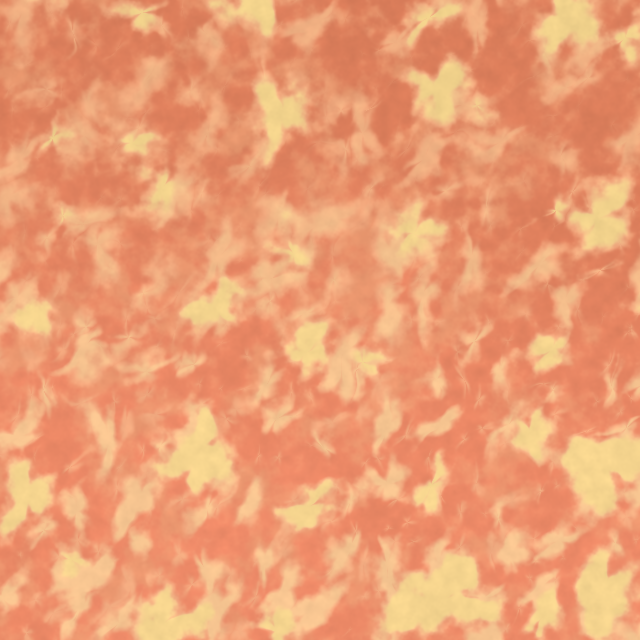
Give the GLSL for this texture, as a Shadertoy shader.

```glsl
// Mottled red stone with soft yellow star-shaped patches and slanting cream flecks.
// Jittered cells scatter the lobed patches, warped and frayed by layered noise;
// the ground is duller and softer at the top, pinker and busier at the bottom.

const vec3 BRICK  = vec3(0.870, 0.495, 0.360);
const vec3 CORAL  = vec3(0.945, 0.550, 0.415);
const vec3 CLAY   = vec3(0.910, 0.610, 0.445);
const vec3 SALMON = vec3(0.950, 0.665, 0.500);
const vec3 CREAM  = vec3(0.965, 0.770, 0.565);
const vec3 YELLOW = vec3(0.960, 0.830, 0.555);

const float PATCH_CELLS  = 5.5;   // cells across the canvas
const float STREAK_CELLS = 11.0;
const float FLECK_CELLS  = 19.0;
const float LEAN         = 1.05;  // main direction of flecks, radians
const float LEAN_SPREAD  = 1.5;
const float WARP         = 0.030; // bending of outlines, canvas units
const float FRAY         = 0.050; // roughness of outlines, canvas units
const float EDGE         = 0.011; // half width of soft outlines, canvas units

vec3 hash3(vec2 p) {
    vec3 q = fract(vec3(p.xyx) * vec3(0.1031, 0.1030, 0.0973));
    q += dot(q, q.yxz + 33.33);
    return fract((q.xxy + q.yzz) * q.zyx);
}

float valueNoise(vec2 p) {
    vec2 id = floor(p), f = fract(p);
    f = f * f * (3.0 - 2.0 * f);
    float low  = mix(hash3(id).x, hash3(id + vec2(1, 0)).x, f.x);
    float high = mix(hash3(id + vec2(0, 1)).x, hash3(id + vec2(1, 1)).x, f.x);
    return mix(low, high, f.y);
}

float layeredNoise(vec2 p) {
    float sum = 0.0, weight = 0.5;
    for (int i = 0; i < 3; i++) {
        sum += weight * valueNoise(p);
        p = mat2(1.6, 1.2, -1.2, 1.6) * p + 17.3;
        weight *= 0.5;
    }
    return sum / 0.875;
}

// Depth inside the nearest lobed blob in canvas units, negative outside.
float scatter(vec2 p, float cells, vec2 radii, float stretch, float seed) {
    vec2 grid = p * cells + seed;
    vec2 home = floor(grid);
    float best = -1.0;
    for (int y = -1; y <= 1; y++)
    for (int x = -1; x <= 1; x++) {
        vec2 cell = home + vec2(x, y);
        vec3 place = hash3(cell + seed);
        vec3 shape = hash3(cell + seed + 71.0);
        vec2 d = grid - cell - mix(vec2(0.1), vec2(0.9), place.xy);
        float turn = LEAN + LEAN_SPREAD * (place.z - 0.5);
        float c = cos(turn), s = sin(turn);
        d = vec2((c * d.x + s * d.y) / stretch, c * d.y - s * d.x);
        float angle = atan(d.y, d.x + 1e-5);
        float lobes = 1.0 + 0.20 * sin(3.0 * angle + 6.28 * shape.y)
                          + 0.16 * sin(5.0 * angle + 6.28 * shape.z);
        float radius = mix(radii.x, radii.y, shape.x) * lobes;
        best = max(best, radius - length(d));
    }
    return best / cells;
}

void mainImage(out vec4 fragColor, in vec2 fragCoord) {
    vec2 uv = fragCoord / iResolution.y;
    float top = smoothstep(0.25, 0.85, uv.y);

    // Warped coordinates and the noise that frays the outlines
    vec2 bend = vec2(layeredNoise(uv * 13.0), layeredNoise(uv * 13.0 + 40.0)) - 0.5;
    vec2 p = uv + 2.0 * WARP * bend;
    float rough = layeredNoise(uv * 27.0 + 9.0) - 0.5;
    float fine  = layeredNoise(uv * 60.0 + 23.0) - 0.5;
    float broad = layeredNoise(uv * 5.0 + 61.0) - 0.5;
    float fray  = FRAY * (rough + 0.3 * fine);

    // Scattered features, softer toward the top
    float soft = EDGE * mix(1.0, 1.35, top);
    float blob   = scatter(p, PATCH_CELLS, vec2(0.06, 0.34), 1.35, 3.0) + fray;
    float streak = scatter(p, STREAK_CELLS, vec2(0.07, 0.27), 2.1, 29.0) + 0.5 * fray;
    float fleck  = scatter(p, FLECK_CELLS, vec2(0.08, 0.25), 1.8, 53.0) + 0.3 * fray;
    float patchMask  = smoothstep(-soft, 2.2 * soft, blob);
    float streakMask = smoothstep(-soft, soft, streak + 0.012 * broad);
    float fleckMask  = smoothstep(-0.7 * soft, soft, fleck + 0.008 * broad);
    streakMask *= mix(0.92, 0.58, top);
    fleckMask  *= mix(0.70, 0.34, top);

    // Red ground with clay clouds
    float redness = 0.85 - 0.62 * top + 0.8 * broad + 0.6 * rough;
    vec3 color = mix(BRICK, CORAL, clamp(redness, 0.0, 1.0));
    float cloud = smoothstep(-0.15, 0.28, rough + 0.4 * fine + 0.3 * broad);
    color = mix(color, CLAY, 0.7 * cloud);

    // Pale layers through salmon and cream to yellow cores
    float pale = 1.0 - (1.0 - patchMask) * (1.0 - streakMask) * (1.0 - 0.7 * fleckMask);
    color = mix(color, SALMON, smoothstep(0.0, 0.55, pale));
    color = mix(color, CREAM, smoothstep(0.40, 0.95, pale));
    color = mix(color, YELLOW, smoothstep(0.40, 1.0, patchMask));

    // Faint grain and the duller upper part
    color *= 1.0 + 0.09 * fine;
    color *= mix(vec3(1.005), vec3(0.985, 0.99, 0.98), top);
    fragColor = vec4(clamp(color, 0.0, 1.0), 1.0);
}
```
